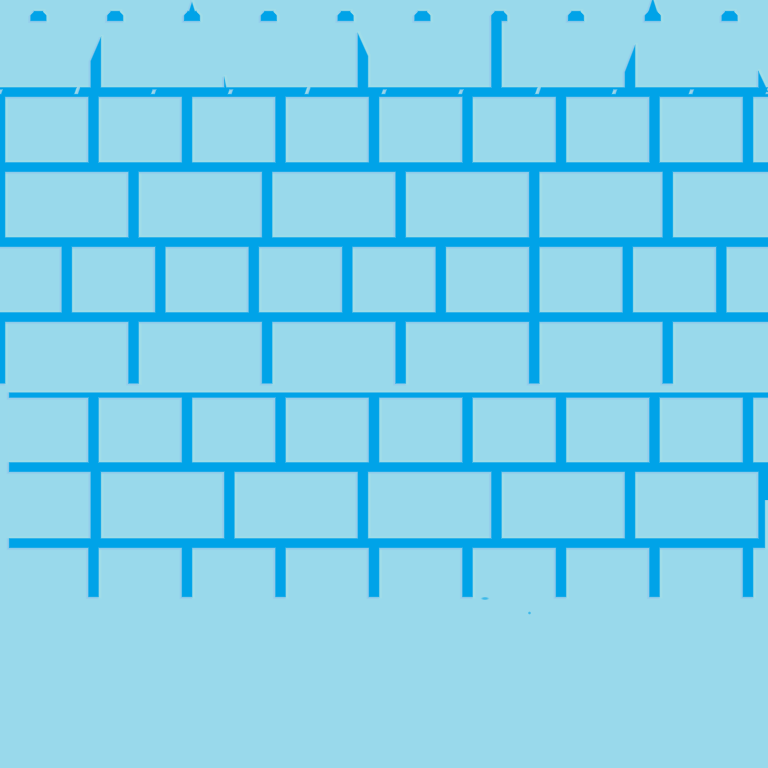
Give the GLSL for this pattern, as a WebGL 2 fragment shader.

```glsl
#version 300 es
precision highp float;
// Flat blue brick wall: rows of mortar joints over a pale field, with broken
// splinters and a line of studs above. Every part is a signed distance on a
// grid 768 units wide (y runs down the wall); all parts are joined by min().

uniform vec2 u_resolution;
out vec4 fragColor;

const float GRID = 768.0;
const vec3 BRICK = vec3(0.60, 0.85, 0.92);
const vec3 MORTAR = vec3(0.0, 0.64, 0.91);
const vec3 SHADE = vec3(0.57, 0.77, 0.92);
const vec3 GLEAM = vec3(0.66, 0.88, 0.90);
const float NARROW = 93.5;       // pitch of small bricks
const float WIDE = 133.55;       // pitch of large bricks
const float STUD = 76.8;         // pitch of studs and nicks
const float JOINT_HALF = 5.2;
const float COURSE_HALF = 4.8;
const float MARGIN = 9.0;        // clear strip left of the lower wall
const float SPLIT = 386.0;       // height where the lower wall starts
const float SPLINTER_START = 95.8;

// Rows of joints: pitch, offset, top, bottom
const vec4 ROWS[7] = vec4[7](
  vec4(NARROW, 0.0, 92.0, 167.0), vec4(WIDE, 0.0, 167.0, 242.0),
  vec4(NARROW, 66.8, 242.0, 317.0), vec4(WIDE, 0.0, 317.0, 383.5),
  vec4(NARROW, 0.0, 395.0, 467.0), vec4(WIDE, 95.8, 467.0, 543.0),
  vec4(NARROW, 0.0, 543.0, 597.0));

// Splinters: tip height, taper length, lean (+1 puts the tip on the right)
const vec3 SPLINTERS[6] = vec3[6](
  vec3(37.0, 24.0, 1.0), vec3(77.0, 50.0, -1.0), vec3(33.0, 23.0, -1.0),
  vec3(16.0, 0.0, 1.0), vec3(45.0, 27.0, 1.0), vec3(71.0, 22.0, -1.0));

float box(vec2 p, vec2 low, vec2 high) {
  vec2 q = max(low - p, p - high);
  return max(q.x, q.y);
}

float repeatX(float x, float pitch, float offset) {
  return x - offset - pitch * floor((x - offset) / pitch + 0.5);
}

// Joints and courses of the whole wall
float wall(vec2 p) {
  float d = GRID;
  for (int i = 0; i < 7; i++) {
    vec4 row = ROWS[i];
    float x = repeatX(p.x, row.x, row.y);
    float joint = box(vec2(x, p.y), vec2(-JOINT_HALF, row.z), vec2(JOINT_HALF, row.w));
    float thick = i == 4 ? 2.6 : COURSE_HALF;
    float course = abs(p.y - row.z - 0.1) - thick;
    d = min(d, min(joint, course));
  }
  if (p.y > SPLIT) d = max(d, MARGIN - p.x);
  if (p.y > 500.0) d = max(d, p.x - 765.0);
  return d;
}

// Small breaks along the top course, every third one cut right through
float nicks(vec2 p) {
  float k = floor(p.x / STUD + 0.5);
  float x = p.x - k * STUD + (p.y - 92.0) * 0.35;
  float top = mod(k, 3.0) == 1.0 ? 86.0 : 89.5;
  return box(vec2(x, p.y), vec2(-1.8, top), vec2(1.8, 94.0));
}

// Tapered remains of a joint row above the wall
float splinters(vec2 p) {
  float k = clamp(floor((p.x - SPLINTER_START) / WIDE + 0.5), 0.0, 5.0);
  vec3 s = SPLINTERS[int(k)];
  float x = p.x - SPLINTER_START - k * WIDE;
  float slope = s.y / (2.0 * JOINT_HALF);
  float cut = (s.x + (JOINT_HALF - s.z * x) * slope - p.y) / sqrt(1.0 + slope * slope);
  return max(box(vec2(x, p.y), vec2(-JOINT_HALF, s.x), vec2(JOINT_HALF, 92.0)), cut);
}

// Studs with sloping shoulders; two carry a spike
float studs(vec2 p) {
  float k = floor(p.x / STUD);
  float x = abs(p.x - (k + 0.5) * STUD);
  float d = max(x - mix(4.5, 8.0, smoothstep(11.0, 16.0, p.y)), abs(p.y - 16.0) - 5.0);
  if (k == 2.0 || k == 8.0) {
    float tip = k == 2.0 ? 2.0 : -2.0;
    d = min(d, max(x - (p.y - tip) * 0.32, p.y - 15.0));
  }
  return d;
}

float pattern(vec2 p) {
  float d = max(wall(p), -nicks(p));
  return min(d, min(splinters(p), studs(p)));
}

void main() {
  vec2 uv = gl_FragCoord.xy / u_resolution;
  vec2 p = vec2(uv.x, 1.0 - uv.y) * GRID;
  float soft = max(0.9, 0.75 * GRID / u_resolution.y);

  // Faint fringes beside the mortar: cool on one flank, pale on the other
  float d = pattern(p);
  float cool = 1.0 - smoothstep(0.0, 1.8, pattern(p + vec2(1.2, -1.0)));
  float pale = 1.0 - smoothstep(0.5, 2.5, pattern(p - vec2(1.2, -0.4)));
  vec3 color = mix(BRICK, GLEAM, 0.5 * pale);
  color = mix(color, SHADE, 0.6 * cool);
  color = mix(color, MORTAR, 1.0 - smoothstep(-soft, soft, d));

  // Stray flecks under the wall
  float fleck = min(length((p - vec2(485.0, 598.5)) * vec2(0.4, 1.0)), length(p - vec2(529.5, 613.0)));
  color = mix(color, MORTAR, 0.6 * (1.0 - smoothstep(0.5, 2.0, fleck)));
  fragColor = vec4(color, 1.0);
}
```
